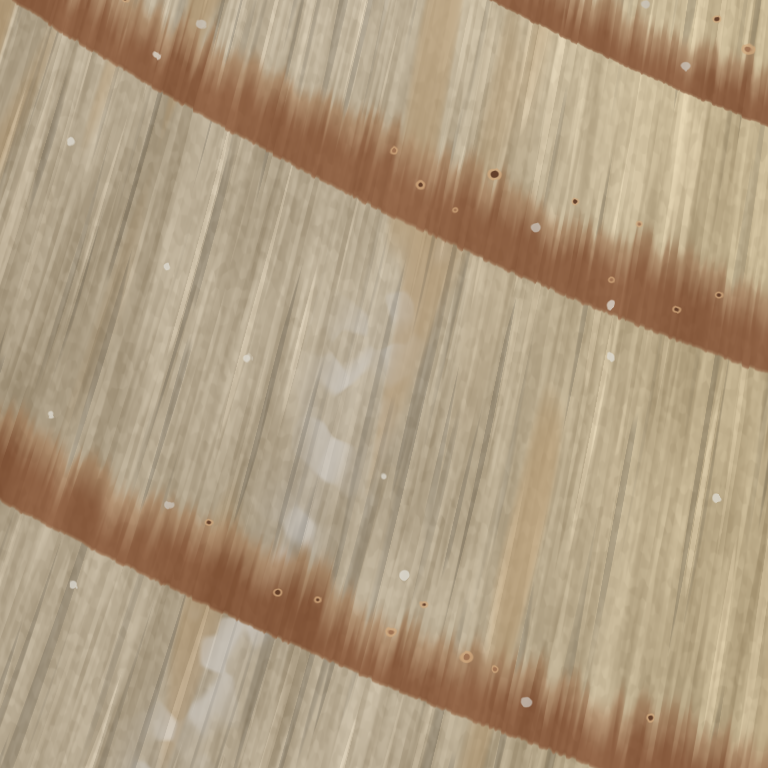
Reproduce this texture procedurally as a three.js fragment shader.

```glsl
varying vec2 vUv;

const vec3 PALE = vec3(0.79, 0.74, 0.65);
const vec3 TAN = vec3(0.60, 0.54, 0.44);
const vec3 HONEY = vec3(0.68, 0.56, 0.40);
const vec3 CHALK = vec3(0.79, 0.77, 0.74);
const vec3 FADE = vec3(0.67, 0.54, 0.41);
const vec3 RUST = vec3(0.60, 0.42, 0.30);
const vec3 UMBER = vec3(0.49, 0.31, 0.20);
const vec3 PORE_RIM = vec3(0.82, 0.66, 0.49);
const vec3 PORE_CORE = vec3(0.32, 0.18, 0.11);

const int RINGS = 3;
const float BAND_SOLID = 0.045;
const float BAND_END = 0.135;
const float EDGE_SOFT = 0.004;
const float LEAN_LEFT = 0.36;
const float LEAN_RIGHT = 0.16;
const float PORE_STEP = 0.048;
const float PORE_SHARE = 0.62;
const float FLECK_GRID = 7.0;

float hash(vec2 p) {
  vec3 q = fract(vec3(p.xyx) * 0.1031);
  q += dot(q, q.yzx + 33.33);
  return fract((q.x + q.y) * q.z);
}

// Smooth cellular noise: random cell values blended by distance
float cells(vec2 p) {
  vec2 base = floor(p);
  float total = 0.0;
  float weight = 0.0;
  for (int j = -1; j <= 1; j++) {
    for (int i = -1; i <= 1; i++) {
      vec2 id = base + vec2(float(i), float(j));
      vec2 seed = id + vec2(hash(id + 17.0), hash(id + 59.0));
      vec2 d = p - seed;
      float w = exp(-7.0 * dot(d, d));
      total += w * hash(id + 101.0);
      weight += w;
    }
  }
  return total / max(weight, 1e-5);
}

// Lower edge of a growth ring, counted upward
float ringEdge(float x, float r) {
  float start = 0.349 + r * (0.793 - 0.132 * r);
  return start - x * (0.538 + 0.107 * r) + x * x * (0.117 + 0.032 * r);
}

float disc(float d, float radius) {
  return 1.0 - smoothstep(radius - 0.0015, radius + 0.0015, d);
}

void main() {
  vec2 p = vUv;

  // Fibre coordinates fan out from left to right
  float across = p.x - p.y * mix(LEAN_LEFT, LEAN_RIGHT, p.x) + 3.0;
  float broad = cells(vec2(across * 11.0, p.y * 1.8));
  float strand = cells(vec2(across * 55.0, p.y * 3.0));
  float fibre = cells(vec2(across * 170.0, p.y * 8.0));
  float hair = cells(vec2(across * 125.0 + 40.0, p.y * 3.5));
  float speck = cells(p * vec2(150.0, 85.0));
  float cloud = cells(p * 4.5 + 8.0);
  float grain = 0.4 * (strand - 0.5) + 0.45 * (fibre - 0.5) + 0.25 * (speck - 0.5);

  // Pale wood
  float light = 0.56 + grain + 0.3 * (broad - 0.5) + 0.3 * (cloud - 0.5);
  light += 0.2 * (p.x + p.y - 1.0);
  vec3 color = mix(TAN, PALE, clamp(light, 0.0, 1.15));
  color *= mix(vec3(1.0), vec3(1.02, 1.0, 0.93), smoothstep(0.45, 1.0, p.x));

  // Honey streaks along the grain
  float stain = cells(vec2(across * 17.0 + 5.0, p.y * 2.6));
  color = mix(color, HONEY, 0.55 * smoothstep(0.66, 0.95, stain));

  // Chalky smear
  float smear = p.x - 0.22 - 0.5 * p.y + 0.05 * (cloud - 0.5);
  float chalk = exp(-smear * smear * 330.0) * (1.0 - smoothstep(0.5, 0.75, p.y));
  float dust = cells(p * vec2(34.0, 24.0));
  color = mix(color, CHALK, chalk * (0.2 + 0.6 * smoothstep(0.35, 0.8, dust)));

  // Hairlines
  color *= 1.0 - 0.13 * smoothstep(0.76, 0.95, hair);
  color += 0.07 * (1.0 - smoothstep(0.06, 0.22, hair));

  // Growth rings: crisp below, feathered above
  for (int i = 0; i < RINGS; i++) {
    float r = float(i);
    float thickness = r > 1.5 ? 0.75 : 1.0;
    float rise = (p.y - ringEdge(p.x, r)) / thickness;
    float feather = rise + 0.035 * (strand - 0.5) + 0.025 * (fibre - 0.5);
    feather += 0.03 * (cloud - 0.5);
    float inside = smoothstep(-EDGE_SOFT, EDGE_SOFT, rise + 0.005 * (fibre - 0.5));
    float body = inside * (1.0 - smoothstep(BAND_SOLID, BAND_END, feather));
    float core = inside * (1.0 - smoothstep(0.03, 0.1, feather));
    float tone = clamp(0.42 + 0.7 * grain + 0.5 * (broad - 0.5), 0.0, 1.0);
    color = mix(color, FADE + 0.12 * grain, 0.9 * smoothstep(0.0, 0.6, body));
    color = mix(color, mix(UMBER, RUST, tone), 0.93 * core);

    // Resin pores beside each ring
    float cell = floor(p.x / PORE_STEP);
    vec2 id = vec2(cell, r * 13.0 + 4.0);
    float px = (cell + mix(0.25, 0.75, hash(id))) * PORE_STEP;
    float py = ringEdge(px, r) + mix(0.025, 0.135, hash(id + 7.0));
    float size = mix(0.0045, 0.0085, hash(id + 21.0));
    float d = length((p - vec2(px, py)) * vec2(1.0, 1.15));
    d += 0.003 * (speck - 0.5);
    float present = step(hash(id + 33.0), PORE_SHARE);
    float bright = step(0.7, hash(id + 47.0));
    color = mix(color, mix(PORE_RIM, CHALK, bright), 0.75 * present * disc(d, size));
    vec3 center = mix(PORE_CORE, RUST, step(0.5, hash(id + 71.0)));
    color = mix(color, center, 0.85 * present * (1.0 - bright) * disc(d, size * 0.5));
  }

  // Scattered bright flecks
  vec2 patchId = floor(p * FLECK_GRID);
  vec2 offset = vec2(hash(patchId + 5.0), hash(patchId + 9.0));
  vec2 fleck = (patchId + 0.2 + 0.6 * offset) / FLECK_GRID;
  float spot = disc(length(p - fleck) + 0.005 * (speck - 0.5), 0.005);
  color = mix(color, vec3(0.87, 0.86, 0.83), 0.75 * spot * step(0.78, hash(patchId + 83.0)));

  gl_FragColor = vec4(clamp(color, 0.0, 1.0), 1.0);
}
```
